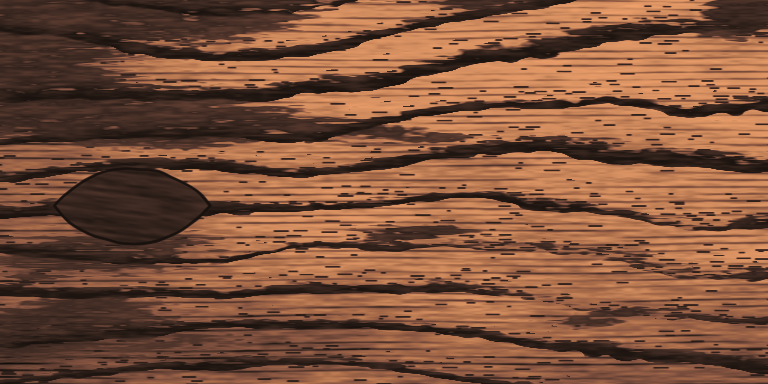
A WebGL 2 fragment shader for this texture:

```glsl
#version 300 es
precision highp float;

uniform vec2 u_resolution;
out vec4 fragColor;

const vec3 WOOD_TONES[6] = vec3[6](
  vec3(0.13, 0.09, 0.07), vec3(0.25, 0.17, 0.14), vec3(0.39, 0.25, 0.20),
  vec3(0.54, 0.34, 0.26), vec3(0.67, 0.43, 0.29), vec3(0.82, 0.55, 0.37));
const float RING_COUNT = 9.0;
const float FINE_LINE_COUNT = 54.0;
const vec2 STREAK_SCALE = vec2(14.0, 150.0);
const vec2 PORE_CELL = vec2(0.05, 0.0125);
const float PORE_HALF_HEIGHT = 0.0022;
const vec2 KNOT_CENTER = vec2(0.344, 0.464);
const vec2 KNOT_HALF_SIZE = vec2(0.205, 0.097);

float hash(vec2 p) {
  vec3 q = fract(p.xyx * vec3(0.1031, 0.1030, 0.0973));
  q += dot(q, q.yzx + 33.33);
  return fract((q.x + q.y) * q.z);
}

float noise(vec2 p) {
  vec2 i = floor(p), f = fract(p);
  f = f * f * (3.0 - 2.0 * f);
  return mix(mix(hash(i), hash(i + vec2(1, 0)), f.x),
             mix(hash(i + vec2(0, 1)), hash(i + vec2(1, 1)), f.x), f.y);
}

// Fibres stretched along the grain
float streaks(vec2 p) {
  return 0.55 * noise(p * STREAK_SCALE)
       + 0.30 * noise(p * STREAK_SCALE * vec2(3.1, 1.7) + 17.0)
       + 0.15 * noise(p * STREAK_SCALE * vec2(0.4, 0.3) + 41.0);
}

float blob(vec2 p, vec2 center, vec2 radius) {
  return 1.0 - smoothstep(0.3, 1.3, length((p - center) / radius));
}

// Pointed oval: overlap of two circles
float lens(vec2 p, vec2 halfSize) {
  float r = dot(halfSize, halfSize) / (2.0 * halfSize.y);
  return length(vec2(p.x, abs(p.y) + r - halfSize.y)) - r;
}

// Height across the growth rings, bent by noise and around the knot
float ringHeight(vec2 p) {
  float h = 0.5 + (p.y - 0.5) / (1.0 + 0.3 * smoothstep(0.8, 2.0, p.x));
  vec2 k = (p - KNOT_CENTER) / (KNOT_HALF_SIZE * vec2(1.6, 1.8));
  h -= 0.5 * (p.y - KNOT_CENTER.y) * exp(-dot(k, k));
  h += 0.11 * (noise(p * vec2(1.6, 3.0) + 5.0) - 0.5);
  h += 0.030 * (noise(p * vec2(5.0, 9.0) + 23.0) - 0.5);
  return h + 0.010 * (noise(p * vec2(24.0, 60.0)) - 0.5);
}

// Broad charred areas
float charredMass(vec2 p) {
  vec2 w = p + vec2(0.22, 0.07) * (vec2(noise(p * vec2(3, 8)), noise(p * vec2(4, 6) + 9.0)) - 0.5);
  float tongue = 0.42 + 28.0 * (w.y - 0.83) * (w.y - 0.83);
  float m = (1.0 - smoothstep(-0.25, 0.28, w.x - tongue)) * smoothstep(0.60, 0.68, w.y);
  m = max(m, blob(w, vec2(2.00, 0.98), vec2(0.20, 0.13)));
  m = max(m, 0.85 * blob(w, vec2(0.28, 0.34), vec2(0.42, 0.09)));
  m = max(m, 0.90 * blob(w, vec2(0.12, 0.15), vec2(0.56, 0.12)));
  m = max(m, blob(w, vec2(1.06, 0.40), vec2(0.22, 0.035)));
  return max(m, 0.8 * blob(w, vec2(1.55, 0.19), vec2(0.25, 0.03)));
}

// Short dark dashes, one at most per cell
float pores(vec2 p, float density, float pixel) {
  float ink = 0.0;
  for (int layer = 0; layer < 2; layer++) {
    vec2 q = p / PORE_CELL + float(layer) * vec2(37.3, 51.5);
    q.x += 7.0 * hash(vec2(floor(q.y), 3.0));
    vec2 id = floor(q);
    vec2 d = fract(q) - 0.5;
    d.y += 0.4 * (hash(id + 11.0) - 0.5);
    d = abs(d) * PORE_CELL;
    float halfLength = PORE_CELL.x * mix(0.10, 0.42, hash(id + 29.0));
    float dash = (1.0 - smoothstep(halfLength - 0.004, halfLength + 0.004, d.x))
               * (1.0 - smoothstep(PORE_HALF_HEIGHT - 0.5 * pixel, PORE_HALF_HEIGHT + 0.5 * pixel, d.y));
    ink = max(ink, dash * step(hash(id), density));
  }
  return ink;
}

vec3 woodColor(float tone) {
  float t = clamp(tone, 0.0, 1.0) * 5.0;
  int i = min(int(t), 4);
  vec3 c = mix(WOOD_TONES[i], WOOD_TONES[i + 1], t - float(i));
  return c * (1.0 + clamp(tone, -0.3, 0.0) * 2.0 + 0.4 * clamp(tone - 1.0, 0.0, 0.4));
}

void main() {
  float pixel = 1.0 / u_resolution.y;
  vec2 p = gl_FragCoord.xy * pixel;
  float streak = streaks(p);

  // Growth rings: crisp below, frayed above
  float phase = ringHeight(p) * RING_COUNT;
  float f = fract(phase);
  float thickness = mix(0.20, 0.68, noise(vec2(p.x * 1.8, floor(phase) * 7.3)));
  float ring = smoothstep(0.94, 1.0, f) + 1.0 - smoothstep(0.0, thickness, f);
  ring *= mix(0.5, 1.0, smoothstep(0.15, 0.5, noise(p * vec2(1.3, 5.0) + 61.0)));

  // Clean wood, dimmer to the left and bottom
  float tone = 1.04 - 0.24 * (1.0 - smoothstep(0.0, 1.1, p.x))
             - 0.36 * (1.0 - smoothstep(0.02, 0.36, p.y));
  tone += 0.30 * (noise(p * vec2(2.5, 9.0) + 80.0) - 0.5) + 0.55 * (streak - 0.5);
  float lineWave = 0.5 + 0.5 * cos(6.28318 * FINE_LINE_COUNT * (p.y + 0.012 * noise(p * vec2(2.0, 5.0))));
  tone -= 0.50 * pow(lineWave, 4.0) * smoothstep(0.15, 0.7, noise(p * vec2(4.0, 60.0) + 33.0));
  float nearRing = 1.0 - smoothstep(0.0, 0.9, f);
  tone = mix(tone, 0.02, 0.9 * pores(p, mix(0.06, 0.48, nearRing * nearRing), pixel));

  // Char
  float burn = max(0.80 * charredMass(p), ring);
  float burnt = smoothstep(0.36, 0.66, burn + 1.05 * (streak - 0.5));
  float charTone = mix(0.20, 0.0, ring) + 0.45 * (streak - 0.5);
  tone = mix(tone, charTone, burnt);

  // Knot with a thin dark rim
  vec2 k = p - KNOT_CENTER;
  float d = lens(k, KNOT_HALF_SIZE) + 0.006 * (noise(p * 22.0) - 0.5);
  float knotGrain = streaks(vec2(p.x, p.y + 0.12 * k.x) * vec2(0.8, 0.7));
  float knotTone = 0.13 + 0.3 * (knotGrain - 0.5) + 0.5 * k.x * k.x;
  tone = mix(tone, knotTone, 1.0 - smoothstep(-pixel, pixel, d));
  tone = mix(tone, -0.2, 0.85 * (1.0 - smoothstep(0.001, 0.003 + pixel, abs(d))));

  fragColor = vec4(woodColor(tone), 1.0);
}
```
